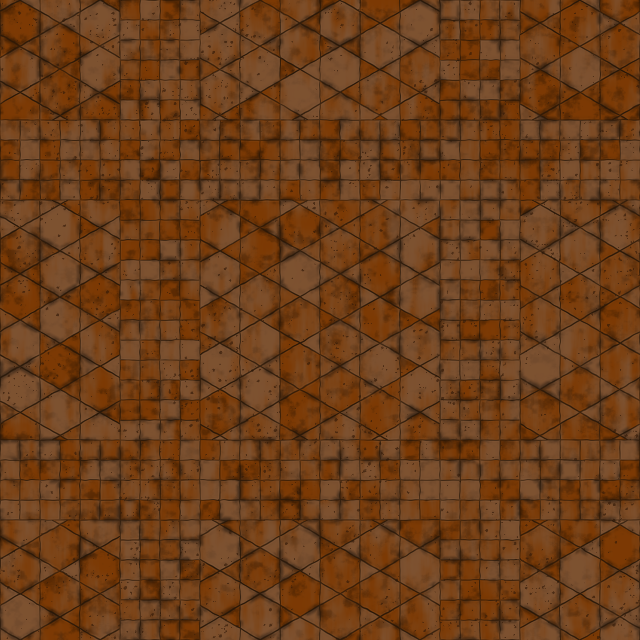
This pattern is drawn by a three.js fragment shader. Its source:

```glsl
varying vec2 vUv;

const float CELLS = 32.0;       // small squares across the canvas
const float PERIOD = 16.0;      // squares per repeat
const float PANEL_HALF = 6.0;   // half the panel side, in squares

const vec3 CLAY = vec3(0.49, 0.32, 0.19);
const vec3 RUST = vec3(0.485, 0.225, 0.015);
const vec3 GROUT = vec3(0.15, 0.09, 0.035);
const vec3 PIT = vec3(0.20, 0.10, 0.03);

struct Tile {
  float edge;   // distance to the nearest joint, in canvas units
  float seed;   // random value of the tile
};

float hash(vec2 p) {
  return fract(sin(dot(p, vec2(127.1, 311.7))) * 43758.5453);
}

float noise(vec2 p) {
  vec2 i = floor(p);
  vec2 f = fract(p);
  f = f * f * (3.0 - 2.0 * f);
  vec2 e = vec2(1.0, 0.0);
  return mix(mix(hash(i), hash(i + e.xy), f.x),
             mix(hash(i + e.yx), hash(i + e.xx), f.x), f.y);
}

float fbm(vec2 p) {
  float sum = 0.0;
  float gain = 0.533;
  for (int i = 0; i < 4; i++) {
    sum += gain * noise(p);
    p = p * 2.03 + 17.3;
    gain *= 0.5;
  }
  return sum;
}

// Distance to the nearest integer
vec3 lineDistance(vec3 v) {
  return 0.5 - abs(fract(v) - 0.5);
}

Tile squareTile(vec2 grid) {
  vec2 d = 0.5 - abs(fract(grid) - 0.5);
  return Tile(min(d.x, d.y) / CELLS + 0.0003, hash(floor(grid) + 3.7));
}

// Hexagons and triangles cut by three families of parallel lines
Tile hexTile(vec2 local, vec2 panel) {
  vec2 q = local * 0.5;
  vec3 axes = vec3(q.x,
                   dot(q, vec2(-0.5, 0.8660254)) + 0.25,
                   dot(q, vec2(0.5, 0.8660254)) - 0.25);
  vec3 d = lineDistance(axes) * 2.0 / CELLS;
  vec3 id = floor(axes);
  float border = (PANEL_HALF - max(abs(local.x), abs(local.y))) / CELLS;
  float edge = min(min(d.x, border) + 0.0003, min(d.y, d.z));
  return Tile(edge, hash(id.xy + id.z * 7.3 + panel * 19.1));
}

// Hexagon panels framed by bands of squares
Tile tileAt(vec2 uv) {
  vec2 grid = uv * CELLS;
  vec2 shifted = grid + PERIOD * 0.5;
  vec2 local = mod(shifted, PERIOD) - PERIOD * 0.5;
  if (max(abs(local.x), abs(local.y)) < PANEL_HALF) {
    return hexTile(local, floor(shifted / PERIOD));
  }
  return squareTile(grid);
}

// Rust coverage: blotches and vertical runs, shifted from tile to tile
float rustAmount(vec2 uv, float seed) {
  float blotch = fbm(uv * vec2(24.0, 17.0) + seed * 37.0);
  float runs = fbm(uv * vec2(60.0, 9.0) + seed * 91.0);
  float level = blotch * 0.45 + runs * 0.45 + (seed - 0.5) * 0.36 + 0.07;
  return smoothstep(0.33, 0.74, level);
}

// Irregular pits scattered one per cell where density allows
float pits(vec2 uv, float scale, float density) {
  vec2 p = uv * scale + (noise(uv * 430.0) - 0.5) * 0.3;
  vec2 cell = floor(p);
  vec2 center = 0.3 + 0.4 * vec2(hash(cell), hash(cell + 41.3));
  float radius = mix(0.08, 0.26, hash(cell + 8.9));
  float present = step(hash(cell + 23.1), density);
  float d = length(fract(p) - center);
  return present * (1.0 - smoothstep(radius - 0.10, radius + 0.12, d));
}

void main() {
  vec2 wobble = vec2(noise(vUv * 120.0), noise(vUv * 120.0 + 53.0)) - 0.5;
  Tile tile = tileAt(vUv + wobble * 0.0012);

  // Stained clay body
  float rust = rustAmount(vUv, tile.seed);
  vec3 color = mix(CLAY, RUST, rust);
  float mottle = smoothstep(0.48, 0.80, fbm(vUv * 70.0 + tile.seed * 13.0));
  color *= 1.0 - mottle * mix(0.08, 0.26, rust);

  // Grime gathered along the joints
  float dirt = smoothstep(0.42, 0.75, fbm(vUv * 45.0 + 9.0));
  float nearJoint = 1.0 - smoothstep(0.0, 0.009, tile.edge);
  color *= 1.0 - nearJoint * (0.05 + 0.40 * dirt);

  // Pits, denser in patches
  float cluster = smoothstep(0.40, 0.80, noise(vUv * 14.0 + tile.seed * 5.0));
  float wear = max(pits(vUv, 115.0, 0.02 + 0.14 * cluster),
                   pits(vUv + 0.37, 210.0, 0.02 + 0.10 * cluster));
  color = mix(color, PIT, wear * 0.65);

  // Pale worn rim and dark joint
  float rim = smoothstep(0.0012, 0.0022, tile.edge)
            * (1.0 - smoothstep(0.0022, 0.0038, tile.edge));
  color += rim * 0.03 * noise(vUv * 60.0 + 31.0);
  float joint = 1.0 - smoothstep(0.0001, 0.0018, tile.edge);
  color = mix(color, GROUT, joint * mix(0.6, 1.0, noise(vUv * 45.0)));

  gl_FragColor = vec4(color, 1.0);
}
```
